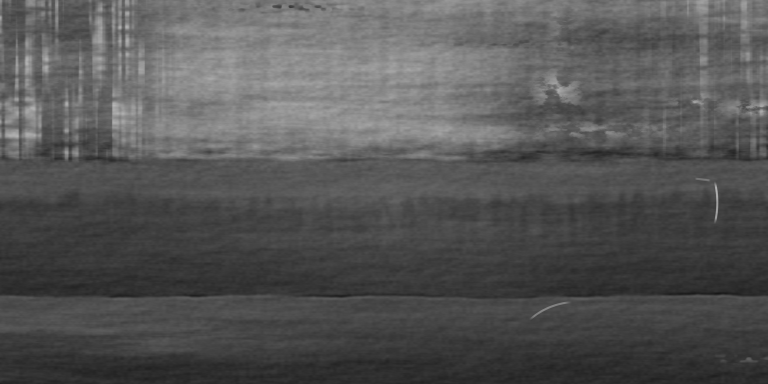
Give the GLSL for this texture, as a Shadertoy shader.

```glsl
// Three weathered grey planks with wood grain, brushed paint, dark seams and scratches.
#define UPPER_SEAM 0.583
#define LOWER_SEAM 0.230
#define STAIN_EDGE 0.465
#define GRAIN_STRENGTH 0.12
#define STREAK_STRENGTH 0.20
#define SCUFF_STRENGTH 0.28
#define RELIEF_STRENGTH 0.12
#define SCRATCH_WIDTH 0.0022

float hash(vec2 p) {
    vec3 q = fract(vec3(p.xyx) * 0.1031);
    q += dot(q, q.yzx + 33.33);
    return fract((q.x + q.y) * q.z);
}

float noise(vec2 p) {
    vec2 i = floor(p), f = fract(p);
    f = f * f * (3.0 - 2.0 * f);
    return mix(mix(hash(i), hash(i + vec2(1, 0)), f.x),
               mix(hash(i + vec2(0, 1)), hash(i + vec2(1, 1)), f.x), f.y);
}

float fbm(vec2 p) {
    float sum = 0.0, amp = 0.533;
    for (int i = 0; i < 4; i++) {
        sum += amp * noise(p);
        p = p * 2.03 + 17.3;
        amp *= 0.5;
    }
    return sum;
}

// Soft elliptical mask
float blob(vec2 p, vec2 centre, vec2 radius) {
    vec2 d = (p - centre) / radius;
    return exp(-dot(d, d));
}

// Bowed line from a to b, fading towards its ends
float scratch(vec2 p, vec2 a, vec2 b, float bow) {
    float len = length(b - a);
    vec2 dir = (b - a) / len;
    float t = dot(p - a, dir) / len;
    float offset = dot(p - a, vec2(-dir.y, dir.x)) - bow * 4.0 * t * (1.0 - t);
    float ends = smoothstep(-0.05, 0.15, t) * smoothstep(1.05, 0.85, t);
    return ends * smoothstep(SCRATCH_WIDTH * 2.0, SCRATCH_WIDTH * 0.4, abs(offset));
}

// Brushed upper plank: pale centre, darker ends with light strokes
float upperPlank(vec2 p) {
    float wobble = 0.16 * (fbm(p * vec2(2.0, 12.0)) - 0.5);
    float left = 1.0 - smoothstep(0.28, 0.48, p.x + wobble);
    float right = smoothstep(1.15, 1.55, p.x + wobble * 2.0);
    float tone = 0.505 - 0.15 * left - 0.16 * right;
    tone += 0.06 * blob(p, vec2(0.85, 0.74), vec2(0.5, 0.12));
    tone += 0.09 * right * smoothstep(0.86, 0.96, p.y);
    tone += 0.22 * (fbm(p * vec2(1.6, 20.0) + 4.0) - 0.5);
    // Vertical brush strokes broken by horizontal grain
    float stroke = noise(vec2(p.x * 48.0, p.y * 3.0)) * 0.5 + noise(vec2(p.x * 115.0, p.y * 6.0)) * 0.5;
    float worn = 0.1 + 1.6 * noise(p * vec2(18.0, 85.0));
    float ends = left + 0.6 * right * smoothstep(1.6, 1.9, p.x);
    tone += STREAK_STRENGTH * ends * worn * smoothstep(0.45, 0.8, stroke);
    tone += 0.05 * (1.0 - left) * (noise(vec2(p.x * 48.0, p.y * 5.0)) - 0.5);
    // Rubbed patches of speckled pale paint
    float patches = blob(p, vec2(1.45, 0.76), vec2(0.06, 0.045))
        + blob(p, vec2(1.80, 0.73), vec2(0.05, 0.025)) + blob(p, vec2(1.96, 0.72), vec2(0.08, 0.02))
        + 0.7 * blob(p, vec2(1.55, 0.66), vec2(0.2, 0.02)) + 0.4 * blob(p, vec2(1.47, 0.92), vec2(0.04, 0.07));
    tone += SCUFF_STRENGTH * patches * smoothstep(0.38, 0.66, fbm(p * vec2(32.0, 60.0)));
    // Dark pits along the top and one row below it
    float rows = blob(p, vec2(0.75, 0.98), vec2(0.16, 0.01)) + 0.4 * blob(p, vec2(1.3, 0.885), vec2(0.18, 0.01));
    tone -= 0.25 * rows * smoothstep(0.45, 0.85, noise(p * vec2(70.0, 120.0)));
    // Rough lip above the seam
    float lip = smoothstep(0.65, 0.60, p.y);
    return tone + lip * (0.36 * (fbm(p * vec2(11.0, 60.0)) - 0.5) - 0.06);
}

// Stained middle plank: pale band with a ragged dark edge below
float middlePlank(vec2 p) {
    float drip = 0.03 * noise(vec2(p.x * 50.0, 2.0)) + 0.05 * noise(vec2(p.x * 4.0, 7.0)) - 0.04;
    float edge = STAIN_EDGE + drip + 0.02 * smoothstep(1.0, 1.5, p.x);
    float stain = 1.0 - smoothstep(edge - 0.02, edge + 0.025, p.y);
    float centre = blob(p, vec2(1.0, 0.42), vec2(0.5, 0.3));
    float dark = mix(0.18, 0.235, smoothstep(0.24, 0.40, p.y)) + 0.06 * centre;
    float tone = mix(0.315 + 0.045 * centre, dark, stain);
    float smear = noise(vec2(p.x * 55.0, p.y * 6.0)) - 0.5;
    return tone + 0.06 * smear * blob(p, vec2(1.3, 0.43), vec2(0.9, 0.06));
}

// Lower plank: fades to dark, with pale strokes at the left
float lowerPlank(vec2 p) {
    float tone = mix(0.165, 0.285, smoothstep(0.0, 0.21, p.y));
    float stroke = smoothstep(0.35, 0.7, fbm(p * vec2(2.5, 34.0) + 9.0));
    tone += 0.11 * stroke * blob(p, vec2(0.25, 0.12), vec2(0.45, 0.07));
    float flecks = blob(p, vec2(1.93, 0.065), vec2(0.1, 0.01));
    return tone + 0.16 * flecks * smoothstep(0.45, 0.85, noise(p * vec2(60.0, 120.0)));
}

void mainImage(out vec4 fragColor, in vec2 fragCoord) {
    vec2 p = fragCoord / iResolution.y;
    p.x *= 2.0 * iResolution.y / iResolution.x;
    // Planks and their uneven seams
    float waver = 0.018 * (fbm(vec2(p.x * 7.0, 3.0)) - 0.5);
    float aboveUpper = p.y - UPPER_SEAM - waver, aboveLower = p.y - LOWER_SEAM - waver;
    float tone = mix(lowerPlank(p), middlePlank(p), smoothstep(-0.006, 0.006, aboveLower));
    tone = mix(tone, upperPlank(p), smoothstep(-0.008, 0.008, aboveUpper));
    float seamWear = 1.4 * noise(vec2(p.x * 16.0, 5.0));
    tone -= 0.09 * seamWear * (exp(-pow(aboveUpper / 0.005, 2.0)) + exp(-pow(aboveLower / 0.004, 2.0)));
    tone += 0.05 * seamWear * exp(-pow((aboveLower + 0.007) / 0.004, 2.0));
    // Long wavy grain and fine embossed relief
    float shade = 0.6 + 0.4 * smoothstep(0.5, 0.65, p.y);
    float bend = 0.03 * noise(p * vec2(3.0, 5.0));
    tone += shade * GRAIN_STRENGTH * (fbm(vec2(p.x * 4.0, (p.y + bend) * 70.0)) - 0.5);
    vec2 q = p * vec2(24.0, 64.0);
    tone += shade * RELIEF_STRENGTH * (fbm(q) - fbm(q + vec2(0.25, -0.35)));
    tone += shade * 0.05 * (noise(p * vec2(110.0, 150.0)) - 0.5);
    // Pale scratches
    float marks = scratch(p, vec2(1.862, 0.42), vec2(1.862, 0.525), -0.006);
    marks += 0.6 * scratch(p, vec2(1.38, 0.168), vec2(1.485, 0.213), 0.009);
    marks += 0.4 * scratch(p, vec2(1.81, 0.535), vec2(1.85, 0.53), 0.0);
    fragColor = vec4(vec3(clamp(tone + 0.38 * marks, 0.0, 1.0)), 1.0);
}
```
